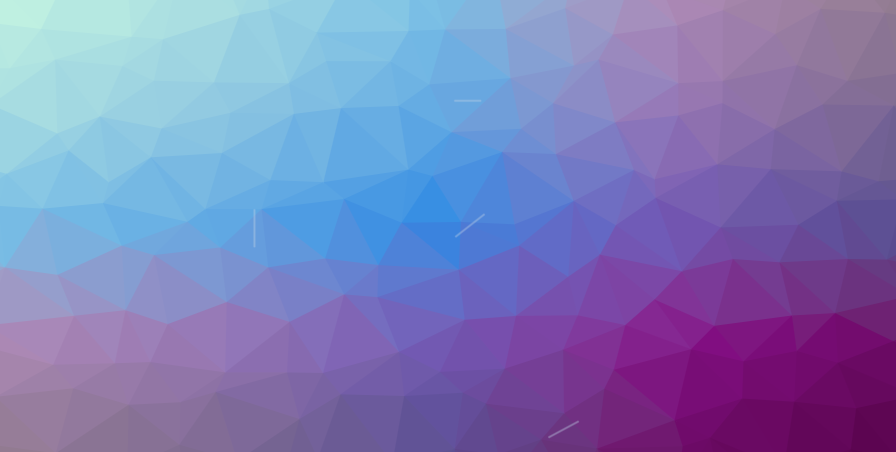
Write a Shadertoy shader that draws this background.

```glsl
// Low-poly gradient: a jittered grid is split into flat triangles, each tinted
// at its centroid by one five-stop palette read along x and along y, then averaged.
// Blending happens in a perceptual cone space so that blue and purple stay clean.

const vec2 GRID = vec2(16.0, 9.5);

// Linear RGB to cone response
const mat3 RGB_TO_LMS = mat3(0.4122, 0.2119, 0.0883,
                             0.5363, 0.6807, 0.2817,
                             0.0514, 0.1074, 0.6300);

vec3 toPerceptual(vec3 rgb) {
    return pow(RGB_TO_LMS * pow(rgb, vec3(2.2)), vec3(1.0 / 3.0));
}

vec3 toDisplay(vec3 lms) {
    vec3 linearRgb = inverse(RGB_TO_LMS) * (lms * lms * lms);
    return pow(max(linearRgb, 0.0), vec3(1.0 / 2.2));
}

// Mint, pale blue, blue, magenta, dark plum
vec3 palette(float t) {
    vec3 stops[5] = vec3[5](vec3(0.76, 0.95, 0.88), vec3(0.56, 0.78, 0.88),
                            vec3(0.16, 0.53, 0.89), vec3(0.53, 0.06, 0.54),
                            vec3(0.34, 0.00, 0.29));
    float s = clamp(t, 0.0, 1.0) * 4.0;
    int i = min(int(s), 3);
    return mix(toPerceptual(stops[i]), toPerceptual(stops[i + 1]), s - float(i));
}

vec3 fieldColor(vec2 uv) {
    return toDisplay(0.5 * (palette(uv.x) + palette(1.0 - uv.y)));
}

vec2 hash2(vec2 p) {
    vec3 q = fract(p.xyx * vec3(0.1031, 0.1030, 0.0973));
    q += dot(q, q.yzx + 33.33);
    return fract((q.xx + q.yz) * q.zy);
}

vec2 meshPoint(vec2 cell) {
    return cell + (hash2(cell + 41.0) - 0.5) * 0.7;
}

float cross2(vec2 a, vec2 b) {
    return a.x * b.y - a.y * b.x;
}

// Signed distance to the line through a and b, positive on the left
float edgeSide(vec2 p, vec2 a, vec2 b) {
    return cross2(b - a, p - a) / length(b - a);
}

// Adds one flat triangle, weighted by its pixel coverage
void addTriangle(inout vec4 sum, vec2 p, vec2 a, vec2 b, vec2 c, float pixel) {
    float facing = sign(cross2(b - a, c - a));
    float inside = min(facing * edgeSide(p, a, b),
                   min(facing * edgeSide(p, b, c), facing * edgeSide(p, c, a)));
    float cover = clamp(inside / pixel + 0.5, 0.0, 1.0);
    if (cover > 0.0) sum += cover * vec4(fieldColor((a + b + c) / 3.0 / GRID), 1.0);
}

// Soft hairline between two canvas points
float hairline(vec2 uv, vec2 a, vec2 b) {
    vec2 aspect = vec2(iResolution.x / iResolution.y, 1.0);
    vec2 p = (uv - a) * aspect, d = (b - a) * aspect;
    float dist = length(p - d * clamp(dot(p, d) / dot(d, d), 0.0, 1.0));
    return 1.0 - smoothstep(0.0, 0.002 + 1.0 / iResolution.y, dist);
}

void mainImage(out vec4 fragColor, in vec2 fragCoord) {
    vec2 uv = fragCoord / iResolution.xy;
    vec2 p = uv * GRID;
    float pixel = GRID.y / iResolution.y;

    // Nearby quads, each cut along its shorter diagonal
    vec4 sum = vec4(0.0);
    for (int j = -1; j <= 1; j++) {
        for (int i = -1; i <= 1; i++) {
            vec2 cell = floor(p) + vec2(i, j);
            vec2 a = meshPoint(cell);
            vec2 b = meshPoint(cell + vec2(1, 0));
            vec2 c = meshPoint(cell + vec2(1, 1));
            vec2 d = meshPoint(cell + vec2(0, 1));
            if (distance(a, c) < distance(b, d)) {
                addTriangle(sum, p, a, b, c, pixel);
                addTriangle(sum, p, a, c, d, pixel);
            } else {
                addTriangle(sum, p, a, b, d, pixel);
                addTriangle(sum, p, b, c, d, pixel);
            }
        }
    }
    vec3 color = sum.a > 0.0 ? sum.rgb / sum.a : fieldColor(uv);

    // A few pale glints along seams
    float glint = hairline(uv, vec2(0.284, 0.455), vec2(0.284, 0.535));
    glint = max(glint, hairline(uv, vec2(0.509, 0.477), vec2(0.540, 0.525)));
    glint = max(glint, hairline(uv, vec2(0.613, 0.033), vec2(0.645, 0.067)));
    glint = max(glint, hairline(uv, vec2(0.508, 0.777), vec2(0.536, 0.777)));
    color = mix(color, vec3(0.75, 0.82, 0.90), 0.4 * glint);

    fragColor = vec4(color, 1.0);
}
```
